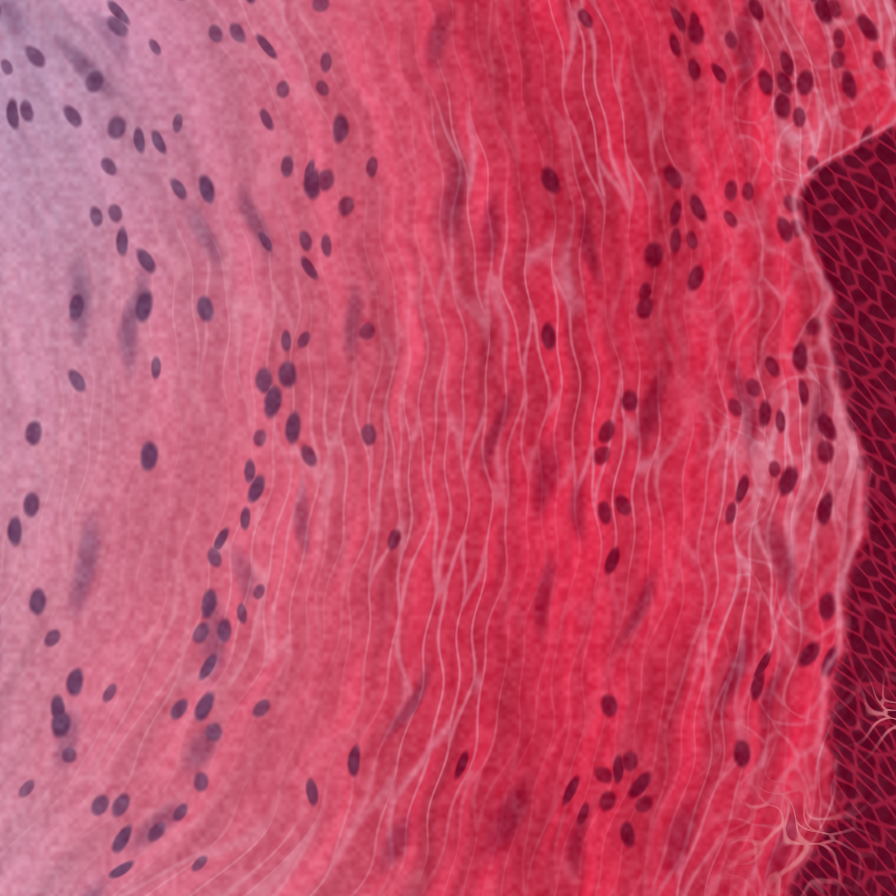
Write a Shadertoy shader that draws this texture.

```glsl
// Stained tissue: pale lavender at left, red upright fibres in the middle, dark cells at right.
// Fibres are stretched noise along a bent flow; walls are cellular noise;
// nuclei are ellipses scattered on jittered grids by a density field.

const vec3 LAVENDER = vec3(0.72, 0.60, 0.74);
const vec3 MAUVE    = vec3(0.80, 0.52, 0.62);
const vec3 ROSE     = vec3(0.82, 0.41, 0.51);
const vec3 CORAL    = vec3(0.82, 0.31, 0.41);
const vec3 CRIMSON  = vec3(0.79, 0.18, 0.29);
const vec3 PALE     = vec3(0.87, 0.57, 0.65);
const vec3 INK_LEFT  = vec3(0.38, 0.22, 0.37);
const vec3 INK_RIGHT = vec3(0.41, 0.05, 0.17);
const vec3 CELL_WALL = vec3(0.58, 0.10, 0.22);
const vec3 CELL_CORE = vec3(0.36, 0.035, 0.14);
const float FLOW_MID = 0.55;   // height where the fibres stand upright
const float BEND_LEFT = 0.80;
const float BEND_RIGHT = 0.28;

vec2 hash2(vec2 p) {
    vec3 q = fract(vec3(p.xyx) * vec3(0.1031, 0.1030, 0.0973));
    q += dot(q, q.yzx + 33.33);
    return fract((q.xx + q.yz) * q.zy);
}

float valueNoise(vec2 p) {
    vec2 i = floor(p), f = fract(p);
    f = f * f * (3.0 - 2.0 * f);
    vec2 e = vec2(0, 1);
    return mix(mix(hash2(i).x, hash2(i + e.yx).x, f.x),
               mix(hash2(i + e.xy).x, hash2(i + e.yy).x, f.x), f.y);
}

// Gap between the two nearest cell centres: zero on the walls
float cellGap(vec2 p) {
    vec2 i = floor(p);
    float d1 = 9.0, d2 = 9.0;
    for (int y = -1; y <= 1; y++)
    for (int x = -1; x <= 1; x++) {
        vec2 id = i + vec2(x, y);
        float d = length(id + hash2(id) - p);
        d2 = min(d2, max(d1, d));
        d1 = min(d1, d);
    }
    return d2 - d1;
}

float bump(float d, float width) { d /= width; return exp(-d * d); }
float spot(vec2 p, vec2 c, float r) { return bump(length(p - c), r); }

float bend(float x) { return mix(BEND_LEFT, BEND_RIGHT, smoothstep(0.0, 0.5, x)); }
float tilt(vec2 p) { return atan(-2.0 * bend(p.x) * (p.y - FLOW_MID)); }

// Left border of the dark cell layer
float layerEdge(float y) {
    return 0.93 + 0.035 * bump(y - 0.44, 0.12) - 0.035 * bump(y - 0.76, 0.07)
         + 0.075 * smoothstep(0.79, 0.88, y) - 0.05 * smoothstep(0.10, 0.0, y);
}

// Chance of finding a nucleus at a place
float density(vec2 p) {
    float bandX = 0.22 + 0.14 * smoothstep(0.2, 0.8, p.y);
    float band = bump(p.x - bandX, 0.027) * smoothstep(0.1, 0.25, p.y) * smoothstep(0.89, 0.80, p.y);
    float columnX = 0.685 + 0.075 * smoothstep(0.52, 0.78, p.y);
    float column = bump(p.x - columnX, 0.018) * (0.3 + 0.25 * sin(p.y * 22.0 - 8.5));
    float right = 0.42 * smoothstep(0.74, 0.88, p.x) * smoothstep(0.35, 0.5, p.y);
    float clumps = spot(p, vec2(0.69, 0.12), 0.05) + 0.7 * spot(p, vec2(0.155, 0.07), 0.04)
                 + 0.6 * spot(p, vec2(0.87, 0.26), 0.03) + 0.25 * spot(p, vec2(0.12, 0.95), 0.2);
    return 0.05 * smoothstep(0.5, 0.25, p.x) + 0.015 + 0.7 * band + column + right + 0.8 * clumps;
}

float nuclei(vec2 p, vec2 grid, vec2 radius, float blur, float seed, float amount, float floorChance) {
    vec2 cell = floor(p * grid);
    float cover = 0.0;
    for (int y = -1; y <= 1; y++)
    for (int x = -1; x <= 1; x++) {
        vec2 id = cell + vec2(x, y);
        vec2 h = hash2(id + seed), r = hash2(id + seed + 37.0);
        vec2 c = (id + 0.15 + 0.7 * h) / grid;
        if (r.x > density(c) * amount + floorChance) continue;
        float a = tilt(c) + (r.y - 0.5) * 0.7;
        vec2 d = mat2(cos(a), sin(a), -sin(a), cos(a)) * (p - c);
        float e = length(d / (radius * (0.7 + 0.6 * h.yx)));
        cover = max(cover, (1.0 - smoothstep(1.0 - blur, 1.0 + blur, e)) * (0.7 + 0.3 * h.x));
    }
    return cover;
}

void mainImage(out vec4 fragColor, in vec2 fragCoord) {
    vec2 p = fragCoord / iResolution.xy;
    vec2 wobble = vec2(sin(p.y * 31.0 + 9.0 * p.x) + 0.6 * sin(p.y * 67.0 - 23.0 * p.x),
                       sin(p.x * 53.0 + 11.0 * p.y)) * 0.004;
    vec2 w = p + wobble;
    float lift = p.y - FLOW_MID;
    vec2 flow = vec2(w.x + bend(p.x) * lift * lift, w.y);

    // Stain gradient
    float t = p.x + 0.03 * sin(p.y * 7.0) + 0.05 * (valueNoise(p * 6.0) - 0.5);
    vec3 col = mix(MAUVE, ROSE, smoothstep(0.0, 0.22, t));
    col = mix(col, CORAL, smoothstep(0.18, 0.43, t));
    col = mix(col, CRIMSON, smoothstep(0.36, 0.6, t));
    col = mix(col, LAVENDER, 0.75 * spot(p, vec2(-0.03, 0.95), 0.3));

    // Fibre shading and pale strands
    float red = smoothstep(0.25, 0.55, p.x), loose = smoothstep(0.74, 0.86, p.x);
    float fibre = valueNoise(flow * vec2(42, 5)) * 0.6 + valueNoise(flow * vec2(110, 13) + 5.0) * 0.4;
    col *= 1.0 + (fibre - 0.5) * mix(0.18, 0.38, red);
    float patches = smoothstep(0.3, 0.8, valueNoise(flow * vec2(13, 6) + 17.0));
    float strand = 1.0 - smoothstep(0.0, 0.22, cellGap(flow * vec2(48, 6)));
    float mesh = 1.0 - smoothstep(0.0, 0.28, cellGap(w * vec2(32, 17) + 2.0 * valueNoise(p * 18.0)));
    col = mix(col, PALE, strand * (0.15 + 0.4 * patches) + loose * mesh * 0.3);
    col = mix(col, PALE, 0.22 * loose * patches * smoothstep(0.25, 0.45, p.y));

    // Out-of-focus streaks, then sharp nuclei
    vec3 ink = mix(INK_LEFT, INK_RIGHT, smoothstep(0.2, 0.6, p.x));
    col = mix(col, ink, 0.48 * nuclei(w, vec2(19, 10), vec2(0.010, 0.038), 0.6, 11.0, 0.5, 0.17));
    col = mix(col, ink, 0.88 * nuclei(w, vec2(42, 36), vec2(0.0075, 0.013), 0.3, 71.0, 1.0, 0.0));

    // Dark cell layer with a pale rim and torn bright threads
    float inside = w.x - layerEdge(p.y) + 0.012 * (valueNoise(p * 40.0) - 0.5);
    col = mix(col, PALE, 0.55 * bump(inside + 0.007, 0.005) * smoothstep(0.08, 0.3, p.y));
    vec2 slant = vec2(p.x + 0.4 * p.y, p.y + 0.5 * p.x);
    vec3 cells = mix(CELL_WALL, CELL_CORE, smoothstep(0.03, 0.32, cellGap(slant * vec2(55, 52))));
    col = mix(col, cells, smoothstep(-0.006, 0.010, inside) * 0.96);
    float torn = spot(p, vec2(0.89, 0.06), 0.06) + spot(p, vec2(0.99, 0.2), 0.035);
    float thread = 1.0 - smoothstep(0.04, 0.2, cellGap(w * 26.0 + 2.0 * valueNoise(p * 22.0)));
    col = mix(col, vec3(0.86, 0.52, 0.54), 0.8 * min(torn, 1.0) * thread);

    // Fine grain
    float grain = valueNoise(p * 190.0) + valueNoise(p * 115.0 + 9.0) - 1.0;
    col += grain * vec3(0.05, 0.075, 0.07) * mix(1.0, 0.4, smoothstep(0.0, 0.02, inside));
    fragColor = vec4(clamp(col, 0.0, 1.0), 1.0);
}
```
